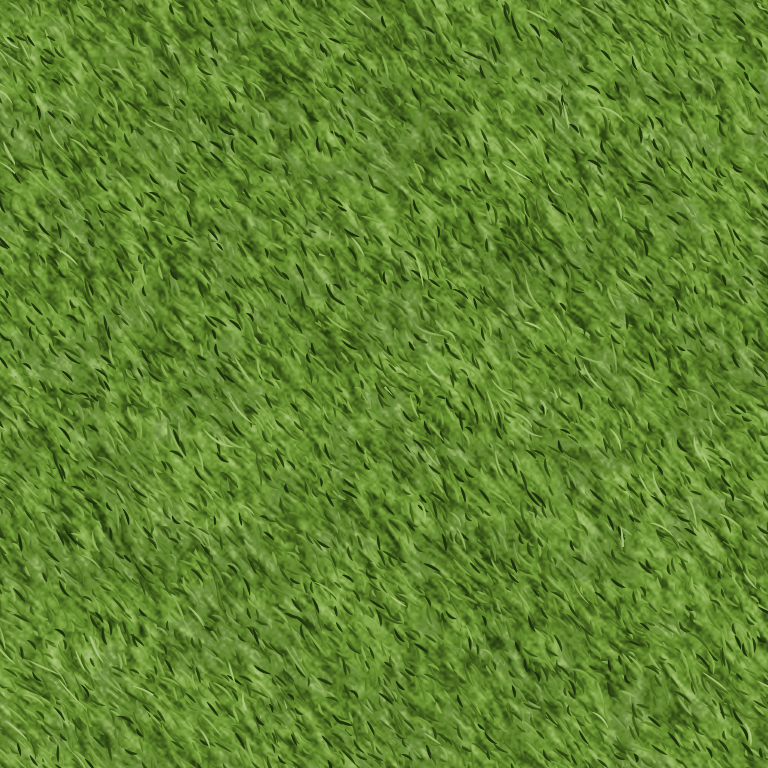
A WebGL 1 fragment shader for this texture:

```glsl
precision highp float;
// Dense mown grass, swept from upper left to lower right.
// Warped, stretched noise makes the fine fibres; jittered grids of curved,
// tapered blades lie on top. One tone value then picks from a green ramp.

uniform vec2 u_resolution;

// Colours, from deepest gap to lit strand
const vec3 GAP    = vec3(0.11, 0.18, 0.05);
const vec3 DARK   = vec3(0.20, 0.31, 0.08);
const vec3 SHADE  = vec3(0.30, 0.43, 0.13);
const vec3 MID    = vec3(0.37, 0.53, 0.16);
const vec3 BRIGHT = vec3(0.46, 0.62, 0.23);
const vec3 DULL   = vec3(0.43, 0.56, 0.26);
const vec3 PALE   = vec3(0.58, 0.71, 0.37);
const vec3 STRAND = vec3(0.70, 0.78, 0.55);

// Direction and spread of the blades, in radians
const float LEAN = -0.92;
const float SPREAD = 0.95;

// Fibre noise: cells along and across the lean
const vec2 FINE_FIBRE = vec2(52.0, 205.0);
const vec2 WIDE_FIBRE = vec2(36.0, 118.0);
const float GRAIN_CELLS = 250.0;
const float WARP_CELLS = 15.0;
const float WARP_AMOUNT = 0.013;

// Blade half length and half width, in canvas units
const vec2 SHORT_BLADE = vec2(0.012, 0.0017);
const vec2 LONG_BLADE = vec2(0.019, 0.0018);
const vec2 GAP_SLIVER = vec2(0.014, 0.0018);
const vec2 PALE_STRAND = vec2(0.027, 0.0014);
const float EDGE = 0.0009;

float hash(vec2 p) {
  vec3 q = fract(vec3(p.xyx) * 0.1031);
  q += dot(q, q.yzx + 33.33);
  return fract((q.x + q.y) * q.z);
}

vec4 hash4(vec2 p) {
  vec4 q = fract(p.xyxy * vec4(0.1031, 0.1030, 0.0973, 0.1099));
  q += dot(q, q.wzxy + 33.33);
  return fract((q.xxyz + q.yzzw) * q.zywx);
}

float noise(vec2 p) {
  vec2 i = floor(p);
  vec2 f = fract(p);
  f = f * f * (3.0 - 2.0 * f);
  float low = mix(hash(i), hash(i + vec2(1.0, 0.0)), f.x);
  float high = mix(hash(i + vec2(0.0, 1.0)), hash(i + 1.0), f.x);
  return mix(low, high, f.y);
}

// Turns the axes so that x runs along the given angle
vec2 turn(vec2 p, float angle) {
  float c = cos(angle);
  float s = sin(angle);
  return vec2(c * p.x + s * p.y, c * p.y - s * p.x);
}

// Lays one blade per cell over the tone; share is the part of cells in use
float layBlades(float tone, vec2 p, float cells, vec2 size,
                vec2 toneRange, float share, float seed) {
  vec2 home = floor(p * cells);
  float edge = max(EDGE, 0.6 / u_resolution.y);
  for (int y = -1; y <= 1; y++) {
    for (int x = -1; x <= 1; x++) {
      vec2 cell = home + vec2(float(x), float(y));
      vec4 place = hash4(cell + seed);
      vec4 look = hash4(cell + seed + 71.0);
      vec2 q = turn(p - (cell + place.xy) / cells,
                    LEAN + SPREAD * (place.z - 0.5));
      float along = q.x / (size.x * mix(0.5, 1.0, look.x));
      float across = q.y + size.x * 0.45 * (look.y - 0.5) * along * along;
      float width = size.y * max(1.0 - along * along, 0.0);
      float cover = 1.0 - smoothstep(width - edge, width + edge, abs(across));
      cover *= 1.0 - smoothstep(0.75, 1.0, abs(along));
      cover *= step(place.w, share);
      float lit = 0.5 * clamp(across / size.y, -1.0, 1.0);
      tone = mix(tone, mix(toneRange.x, toneRange.y, look.z) + lit, cover);
    }
  }
  return tone;
}

vec3 grassColour(float tone, float dullness) {
  vec3 colour = mix(GAP, DARK, clamp((tone + 3.0) / 1.2, 0.0, 1.0));
  colour = mix(colour, SHADE, clamp((tone + 1.8) / 0.9, 0.0, 1.0));
  colour = mix(colour, MID, clamp((tone + 0.9) / 0.7, 0.0, 1.0));
  vec3 light = mix(BRIGHT, DULL, dullness);
  colour = mix(colour, light, clamp((tone + 0.2) / 0.9, 0.0, 1.0));
  colour = mix(colour, PALE, clamp((tone - 0.7) / 1.1, 0.0, 1.0));
  return mix(colour, STRAND, clamp((tone - 1.8) / 1.2, 0.0, 1.0));
}

void main() {
  vec2 p = gl_FragCoord.xy / u_resolution.y;
  vec2 drift = vec2(noise(p * WARP_CELLS), noise(p * WARP_CELLS + 37.0));
  vec2 w = p + WARP_AMOUNT * (drift - 0.5);
  float patches = noise(p * 9.0 + 11.0);

  // Fibres, grain and slow patches
  float tone = 2.6 * (noise(turn(w, LEAN + 0.14) * FINE_FIBRE) - 0.5);
  tone += 2.2 * (noise(turn(w, LEAN - 0.2) * WIDE_FIBRE + 53.0) - 0.5);
  tone += 1.5 * (noise(p * GRAIN_CELLS) - 0.5) + 0.6 * (patches - 0.5);

  // Blades, from the undergrowth to the top
  tone = layBlades(tone, w, 62.0, SHORT_BLADE, vec2(-1.7, 1.5), 0.9, 5.0);
  tone = layBlades(tone, w, 44.0, LONG_BLADE, vec2(-1.5, 1.7), 0.8, 131.0);
  tone = layBlades(tone, w, 50.0, GAP_SLIVER, vec2(-3.2, -1.6), 0.42, 257.0);
  float strandShare = 0.04 + 0.4 * smoothstep(0.55, 0.9, patches);
  tone = layBlades(tone, w, 33.0, PALE_STRAND, vec2(1.2, 2.9), strandShare, 389.0);

  float dullness = smoothstep(0.45, 0.75, noise(w * 27.0 + 91.0));
  gl_FragColor = vec4(grassColour(tone, dullness), 1.0);
}
```
